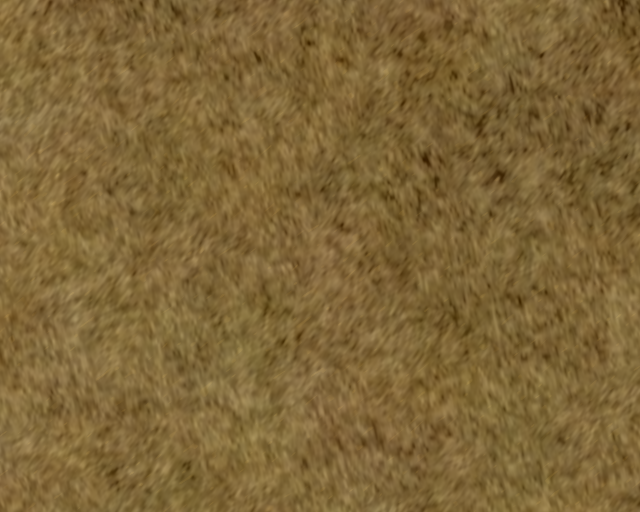
Give the GLSL for this texture, as a Shadertoy shader.

```glsl
// Brown felted wool: short leaning fibres over soft olive and russet mottling.

float hash(vec2 cell) {
    vec3 q = fract(vec3(cell.xyx) * 0.1031);
    q += dot(q, q.yzx + 33.33);
    return fract((q.x + q.y) * q.z);
}

// Smooth value noise centred on zero
float noise(vec2 p) {
    vec2 cell = floor(p);
    vec2 f = fract(p);
    f = f * f * (3.0 - 2.0 * f);
    float low = mix(hash(cell), hash(cell + vec2(1, 0)), f.x);
    float high = mix(hash(cell + vec2(0, 1)), hash(cell + vec2(1, 1)), f.x);
    return mix(low, high, f.y) - 0.5;
}

vec2 rotate(vec2 p, float angle) {
    float c = cos(angle), s = sin(angle);
    return vec2(c * p.x - s * p.y, s * p.x + c * p.y);
}

// Two scales of upright strands, leaning by the given angle
float fibres(vec2 p, float lean) {
    vec2 q = rotate(p, lean) + 7.0;
    float broad = noise(q * vec2(120.0, 62.0));
    float thin = noise(rotate(q, 0.12) * vec2(185.0, 95.0) + 31.0);
    return broad * 0.135 + thin * 0.105;
}

// Irregular clumps, slightly wider than tall
float clumps(vec2 p) {
    vec2 q = rotate(p, 0.5) + 3.0;
    return noise(q * vec2(46.0, 52.0)) * 0.085
         + noise(rotate(p, -0.35) * vec2(21.0, 27.0) + 17.0) * 0.065;
}

void mainImage(out vec4 fragColor, in vec2 fragCoord) {
    vec2 p = fragCoord / iResolution.y;
    vec2 uv = fragCoord / iResolution.xy;

    // Fibre direction drifts between two leans
    float drift = noise(p * 9.0 + 40.0) + 0.5 * noise(p * 19.0 + 11.0);
    float side = smoothstep(-0.12, 0.12, drift + 0.2 * (uv.x - 0.5));
    vec2 bent = p + 0.006 * vec2(noise(p * 24.0), noise(p * 24.0 + 60.0));
    float grain = mix(fibres(bent, 0.5), fibres(bent, -0.3), side);

    // Broad wear: paler at the lower left, darker at the right
    float wear = noise(rotate(p, 0.4) * 5.5 + 5.0) * 0.05
               + noise(p * 2.7 + 23.0) * 0.035
               + 0.022 * (0.5 - uv.x) + 0.012 * (0.5 - uv.y);

    float tone = grain + clumps(p) + wear;
    tone -= 0.9 * max(-tone - 0.055, 0.0) * smoothstep(0.0, 0.2, -tone);
    vec3 color = vec3(0.503, 0.403, 0.222) + tone * vec3(1.0, 1.0, 0.88);

    // Russet and olive patches, with a greyer bloom
    float hue = noise(p * 6.0 + 71.0) + 0.7 * noise(p * 34.0 + 13.0)
              + 0.3 * (uv.y - 0.5);
    color += hue * vec3(0.016, -0.014, -0.006);
    float bloom = noise(p * 8.0 + 90.0) + 0.8 * noise(p * 55.0 + 29.0);
    color += bloom * vec3(-0.004, 0.0, 0.032);

    // Sparse bright strands
    float strand = noise(rotate(bent, 0.9) * vec2(130.0, 48.0) + 53.0);
    color += smoothstep(0.34, 0.48, strand) * vec3(0.045, 0.036, 0.014);

    fragColor = vec4(color, 1.0);
}
```
